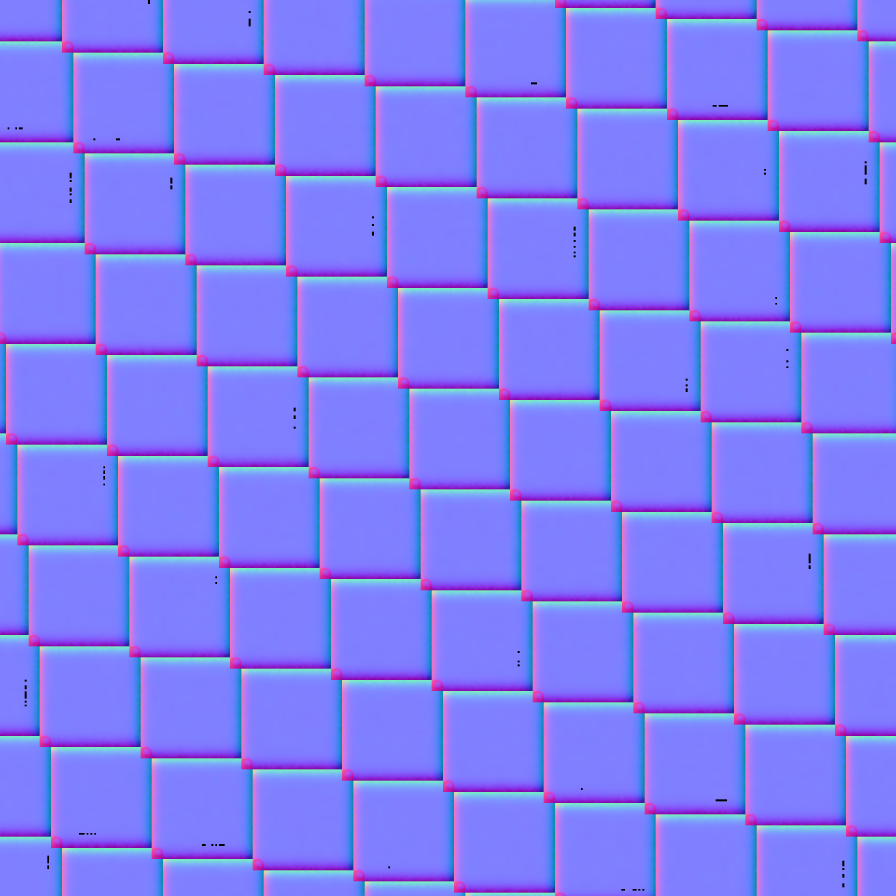
This texture map is drawn by a Shadertoy shader. Its source:

```glsl
#define GRID 80.0            // lattice units across the canvas
#define SIDE 9.0             // tile side in lattice units
#define ORIGIN vec2(6.55, 4.7)
#define SLOPE_LT vec2(0.86, 0.88)   // steepness of left and top bevels
#define SLOPE_RB vec2(0.95, 0.95)   // steepness of right and bottom bevels
#define WIDTH_LT vec2(0.46, 0.54)
#define WIDTH_RB vec2(0.51, 0.58)
#define SKEW 0.09            // sideways lean of each bevel
#define ROUGHNESS 0.16       // unevenness of the bevels
#define SPECK 0.17           // size of a dark speck
#define SPECK_INSET 1.25     // distance of specks from the tile edge
#define SAMPLES 3

float hash(vec2 p) {
    vec3 q = fract(p.xyx * vec3(0.1031, 0.1030, 0.0973));
    q += dot(q, q.yzx + 33.33);
    return fract((q.x + q.y) * q.z);
}

float noise(vec2 p) {
    vec2 i = floor(p), f = fract(p);
    f = f * f * (3.0 - 2.0 * f);
    return mix(mix(hash(i), hash(i + vec2(1, 0)), f.x),
               mix(hash(i + vec2(0, 1)), hash(i + vec2(1, 1)), f.x), f.y);
}

// Finds the tile under p (y down); overlaps go to the tile further right.
vec2 tileLocal(vec2 p, out vec2 id) {
    p -= ORIGIN;
    vec2 base = floor((SIDE * p - p.yx) / GRID);
    vec2 best = vec2(SIDE);
    id = base;
    for (int j = -1; j <= 1; j++)
    for (int i = -1; i <= 1; i++) {
        vec2 cell = base + vec2(i, j);
        vec2 q = p - (SIDE * cell + cell.yx);
        bool inside = all(greaterThanEqual(q, vec2(0))) && all(lessThan(q, vec2(SIDE)));
        if (inside && q.x < best.x) {
            best = q;
            id = cell;
        }
    }
    return best;
}

vec2 bevel(vec2 inset, vec2 width) {
    return exp(-pow(max(inset, 0.0) / width, vec2(1.4)));
}

// Broken row of dark dots beside the right or bottom edge of a few tiles.
float specks(vec2 q, vec2 id) {
    float kind = hash(id + 71.3);
    if (kind > 0.34) return 0.0;
    if (kind > 0.19) q = q.yx;
    float start = mix(1.0, 6.0, hash(id + 17.9));
    float run = mix(0.5, 3.0, hash(id + 43.1));
    float slot = floor((q.y - start) / SPECK);
    float inRow = step(abs(q.x - SIDE + SPECK_INSET), 0.5 * SPECK);
    float inRun = step(0.0, slot) * step(slot * SPECK, run);
    return inRow * inRun * step(0.58, hash(id * 9.0 + slot));
}

vec3 surface(vec2 p) {
    vec2 id;
    vec2 q = tileLocal(p, id);

    // Bevel slopes on the four sides
    vec2 tilt = SLOPE_LT * bevel(q, WIDTH_LT) - SLOPE_RB * bevel(SIDE - q, WIDTH_RB);
    tilt -= SKEW * tilt.yx;
    tilt *= 1.0 + ROUGHNESS * (noise(p * 4.0) - 0.5);

    // Small ring where the lower left corner overlaps its neighbour
    float r = length(q - vec2(0.5, SIDE - 0.5));
    float ring = exp(-pow((r - 0.42) / 0.13, 2.0));
    tilt += vec2(0.38, -0.3) * ring + vec2(0.12, -0.05) * exp(-r * r * 6.0);

    // Faint unevenness of the flat faces
    tilt += 0.025 * (vec2(noise(p * 1.3), noise(p * 1.3 + 50.0)) - 0.5);

    tilt *= min(1.0, 0.97 / max(length(tilt), 0.001));
    vec3 normal = vec3(tilt, sqrt(1.0 - dot(tilt, tilt)));
    return (0.5 + 0.5 * normal) * (1.0 - specks(q, id));
}

void mainImage(out vec4 fragColor, in vec2 fragCoord) {
    vec3 color = vec3(0.0);
    for (int j = 0; j < SAMPLES; j++)
    for (int i = 0; i < SAMPLES; i++) {
        vec2 offset = (vec2(i, j) + 0.5) / float(SAMPLES) - 0.5;
        vec2 uv = (fragCoord + offset) / iResolution.xy;
        color += surface(vec2(uv.x, 1.0 - uv.y) * GRID);
    }
    fragColor = vec4(color / float(SAMPLES * SAMPLES), 1.0);
}
```
